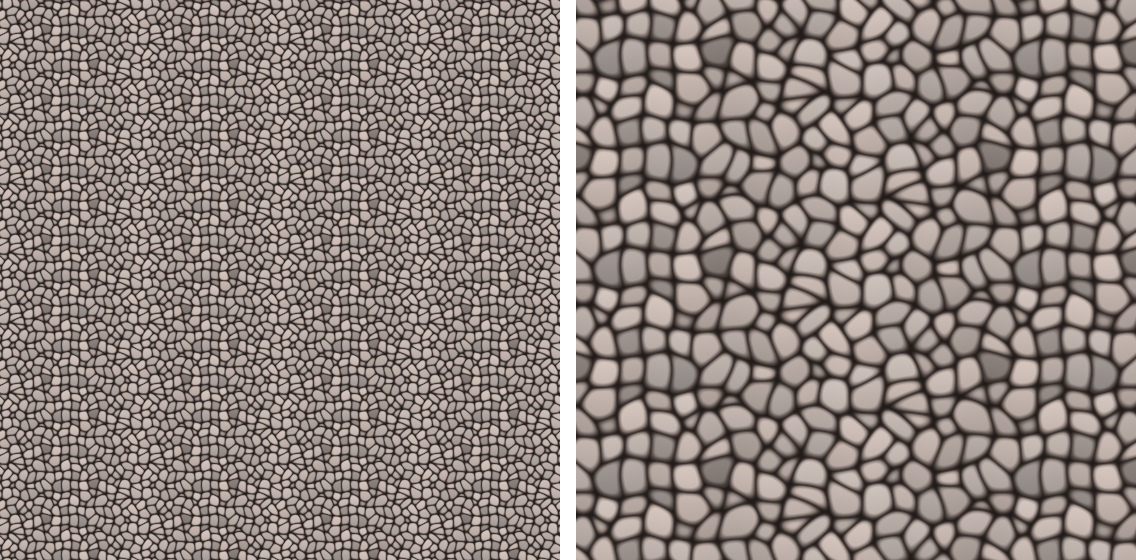
Left, the full canvas; right, a detail of the centre.
A three.js fragment shader for this texture:

```glsl
// Rounded pebbles over dark gaps, in strips that are mirrored on every other row.
#define STRIPS vec2(4.0, 16.0)     // repeats across and down
#define STONES vec2(16.0, 4.0)     // stones in one strip
#define DARK_CELL vec2(10.0, 0.0)  // place of the big dark stone in a strip
#define JITTER 0.74                // scatter of the stone centres
#define SIZE_SPREAD 0.48           // difference between big and small stones
#define BEND 0.10                  // how far the stones are stretched and bent
#define ROUNDING 10.5              // lower values round the corners more
#define GAP_EDGE 0.018             // distance at which a stone begins
#define GAP_COLOR vec3(0.13, 0.11, 0.10)
#define SEAM_COLOR vec3(0.23, 0.20, 0.19)
#define RIM_COLOR vec3(0.42, 0.37, 0.35)
#define TOP_COLOR vec3(0.80, 0.75, 0.73)

varying vec2 vUv;

vec4 hash4(vec2 p) {
  vec4 q = fract(p.xyxy * vec4(0.1031, 0.1030, 0.0973, 0.1099));
  q += dot(q, q.wzxy + 33.33);
  return fract((q.xxyz + q.yzzw) * q.zywx);
}

// Index of a cell inside its strip in xy, and -1 in z where the strip is mirrored
vec3 stripCell(vec2 cell) {
  float row = floor((cell.y + 0.5) / STONES.y);
  float side = mod(row + 0.5, 2.0) < 1.0 ? 1.0 : -1.0;
  float column = side > 0.0 ? cell.x : -1.0 - cell.x;
  return vec3(floor(mod(vec2(column, cell.y) + 0.5, STONES)), side);
}

float isDark(vec2 index) {
  vec2 away = abs(index - DARK_CELL);
  return 1.0 - step(0.5, max(away.x, away.y));
}

// Stone centre in xy, size weight in z
vec3 stoneAt(vec2 cell) {
  vec3 place = stripCell(cell);
  vec4 h = hash4(place.xy * vec2(17.3, 23.7) + 5.0);
  vec2 offset = (h.xy - 0.5) * JITTER;
  float weight = h.z * SIZE_SPREAD;
  if (isDark(place.xy) > 0.5) {
    offset = vec2(0.35, 0.25);
    weight = SIZE_SPREAD * 1.2;
  }
  offset.x *= place.z;
  return vec3(cell + 0.5 + offset, weight);
}

float power(vec2 p, vec3 stone) {
  vec2 offset = p - stone.xy;
  return dot(offset, offset) - stone.z;
}

void main() {
  // Waves that keep the mirrored strips alike bend the stones
  vec2 p = vUv * STRIPS * STONES;
  vec2 phase = 6.28319 * p / STONES;
  p += BEND * vec2(sin(phase.y * 1.5), cos(phase.x * 5.0));
  vec2 home = floor(p);

  // Find the stone that owns this point
  vec2 ownCell = home;
  vec3 own = stoneAt(home);
  float ownPower = power(p, own);
  for (int y = -2; y <= 2; y++) {
    for (int x = -2; x <= 2; x++) {
      vec2 cell = home + vec2(float(x), float(y));
      vec3 stone = stoneAt(cell);
      float stonePower = power(p, stone);
      if (stonePower < ownPower) {
        ownPower = stonePower;
        own = stone;
        ownCell = cell;
      }
    }
  }

  // Smooth minimum of the distances to all borders rounds the corners
  float borderSum = 0.0;
  for (int y = -2; y <= 2; y++) {
    for (int x = -2; x <= 2; x++) {
      if (x == 0 && y == 0) continue;
      vec3 stone = stoneAt(ownCell + vec2(float(x), float(y)));
      float spacing = max(length(stone.xy - own.xy), 0.05);
      float border = (power(p, stone) - ownPower) / (2.0 * spacing);
      borderSum += exp(-ROUNDING * border);
    }
  }
  float inside = -log(max(borderSum, 1e-6)) / ROUNDING;

  // Tone and tint of each stone
  vec2 index = stripCell(ownCell).xy;
  vec4 look = hash4(index * vec2(19.1, 29.3) + 47.0);
  float tone = mix(0.85, 1.01, look.x);
  tone *= mix(1.0, 0.84, step(0.9, look.w));
  tone = mix(tone, 0.66, isDark(index));
  vec3 tint = mix(vec3(0.99, 1.0, 1.0), vec3(1.01, 0.995, 0.98), look.z);

  // Rounded shading, lit from above
  float light = 0.08 * (p.y - own.y);
  float crown = smoothstep(0.0, 0.18, inside + light * 0.4);
  vec3 stoneColor = mix(RIM_COLOR, TOP_COLOR, crown) * tint * (tone + light);

  // Gaps, darkest where several stones meet
  vec3 gapColor = mix(GAP_COLOR, SEAM_COLOR, smoothstep(-0.07, GAP_EDGE, inside));
  float cover = smoothstep(GAP_EDGE - 0.035, GAP_EDGE + 0.05, inside);
  gl_FragColor = vec4(mix(gapColor, stoneColor, cover), 1.0);
}
```
